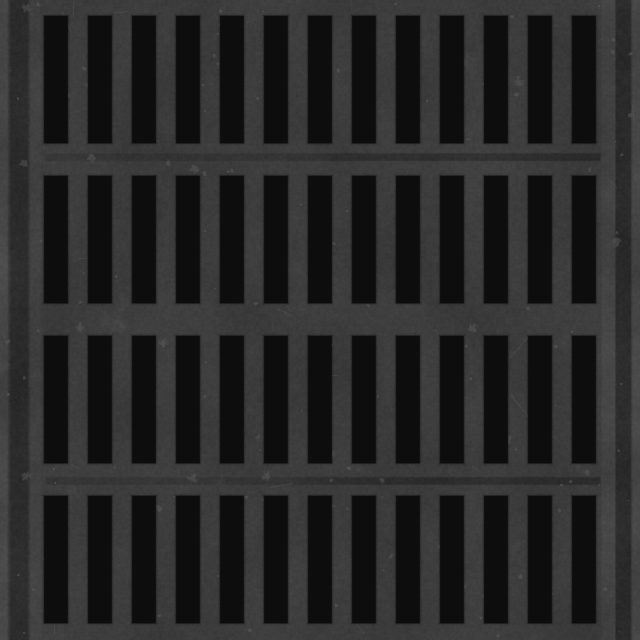
Give the GLSL for this texture, as a Shadertoy shader.

```glsl
const vec3 SLOT_COLOR = vec3(0.05);
const vec3 METAL_COLOR = vec3(0.237);
const vec3 GROOVE_COLOR = vec3(0.168);
const vec3 EDGE_COLOR = vec3(0.285);
const vec3 WEAR_COLOR = vec3(0.37);

const vec2 SLOT_COUNT = vec2(13.0, 4.0);
const vec2 SLOT_PITCH = vec2(0.06875, 0.25);
const vec2 FIRST_SLOT = vec2(0.0874, 0.1257);
const vec2 SLOT_HALF = vec2(0.0189, 0.0999);

vec2 hash2(vec2 p) {
    vec3 q = fract(p.xyx * vec3(0.1031, 0.1030, 0.0973));
    q += dot(q, q.yzx + 33.33);
    return fract((q.xx + q.yz) * q.zy);
}

float gradientDot(vec2 cell, vec2 corner, vec2 f) {
    float angle = 6.2832 * hash2(cell + corner).x;
    return dot(vec2(cos(angle), sin(angle)), f - corner);
}

float gradientNoise(vec2 p) {
    vec2 i = floor(p), f = fract(p);
    vec2 u = f * f * f * (f * (f * 6.0 - 15.0) + 10.0);
    vec2 e = vec2(0.0, 1.0);
    return mix(mix(gradientDot(i, e.xx, f), gradientDot(i, e.yx, f), u.x),
               mix(gradientDot(i, e.xy, f), gradientDot(i, e.yy, f), u.x), u.y);
}

float fbm(vec2 p, int octaves) {
    float sum = 0.0, amplitude = 0.5;
    for (int i = 0; i < octaves; i++) {
        sum += amplitude * gradientNoise(p);
        p = p * 2.03 + 17.3;
        amplitude *= 0.55;
    }
    return sum;
}

float boxDistance(vec2 p, vec2 halfSize) {
    vec2 d = abs(p) - halfSize;
    return length(max(d, 0.0)) + min(max(d.x, d.y), 0.0);
}

float segmentDistance(vec2 p, vec2 a, vec2 b) {
    vec2 ab = b - a;
    return length(p - a - ab * clamp(dot(p - a, ab) / dot(ab, ab), 0.0, 1.0));
}

// Soft band covering the interval from lo to hi
float band(float x, float lo, float hi, float soft) {
    return smoothstep(lo - soft, lo + soft, x) * (1.0 - smoothstep(hi - soft, hi + soft, x));
}

float slotDistance(vec2 uv) {
    vec2 index = clamp(round((uv - FIRST_SLOT) / SLOT_PITCH), vec2(0.0), SLOT_COUNT - 1.0);
    return boxDistance(uv - FIRST_SLOT - index * SLOT_PITCH, SLOT_HALF);
}

// Sparse chips, one candidate per grid cell
float chips(vec2 uv, float cells, float density, float radius) {
    vec2 cell = floor(uv * cells);
    vec2 pick = hash2(cell + cells);
    vec2 center = (cell + 0.2 + 0.6 * hash2(cell + 71.0)) / cells;
    float size = radius * (0.4 + 0.6 * pick.y);
    float d = length(uv - center) + size * 0.8 * gradientNoise(uv * 180.0);
    return step(pick.x, density) * (1.0 - smoothstep(size * 0.4, size, d));
}

float scratches(vec2 uv, int count) {
    float sum = 0.0;
    for (int i = 0; i < count; i++) {
        vec2 start = hash2(vec2(float(i), 5.0));
        vec2 shift = (hash2(vec2(float(i), 19.0)) - 0.5) * 0.08;
        float d = segmentDistance(uv, start, start + shift);
        sum += 1.0 - smoothstep(0.0003, 0.0014, d);
    }
    return sum;
}

void mainImage(out vec4 fragColor, in vec2 fragCoord) {
    vec2 uv = fragCoord / iResolution.xy;
    float pixel = 1.0 / min(iResolution.x, iResolution.y);
    float soft = max(pixel, 0.0018);
    float stain = fbm(uv * 6.0, 4);

    // Raised side rails
    float rails = band(uv.x, -0.1, 0.012, soft) + 0.35 * band(uv.x, 0.047, 0.064, soft)
                + 0.7 * band(uv.x, 0.940, 0.961, soft) + band(uv.x, 0.988, 1.1, soft);
    vec3 color = mix(METAL_COLOR, EDGE_COLOR, rails * clamp(0.75 + stain, 0.0, 1.0));

    // Vertical grooves and the two faint cross grooves
    float grooves = band(uv.x, 0.015, 0.045, 2.0 * soft) + band(uv.x, 0.962, 0.986, soft);
    float crossLines = band(uv.y, 0.2425, 0.2545, soft) + band(uv.y, 0.7485, 0.7605, soft);
    float crossFade = mix(0.45, 0.85, smoothstep(0.4, 0.6, uv.x));
    grooves += crossLines * crossFade * band(uv.x, 0.071, 0.938, soft);
    color = mix(color, GROOVE_COLOR, clamp(grooves, 0.0, 1.0));

    // Stains, grain and worn marks
    color += 0.05 * stain + 0.022 * gradientNoise(uv * 210.0) + 0.015 * gradientNoise(uv * 90.0);
    float smudge = smoothstep(0.22, 0.45, fbm(uv * 13.0 + 40.0, 3)) * (0.6 + gradientNoise(uv * 140.0));
    float wear = 0.45 * chips(uv, 18.0, 0.12, 0.009) + 0.5 * chips(uv, 43.0, 0.07, 0.004)
               + 0.3 * scratches(uv, 18) + 0.35 * smudge;
    color = mix(color, WEAR_COLOR, clamp(wear, 0.0, 0.6));

    // Slots with a narrow shaded rim
    float d = slotDistance(uv);
    color *= 1.0 - 0.12 * (1.0 - smoothstep(0.0, 0.005, d));
    color = mix(SLOT_COLOR, color, smoothstep(-pixel, pixel, d));
    fragColor = vec4(color, 1.0);
}
```
